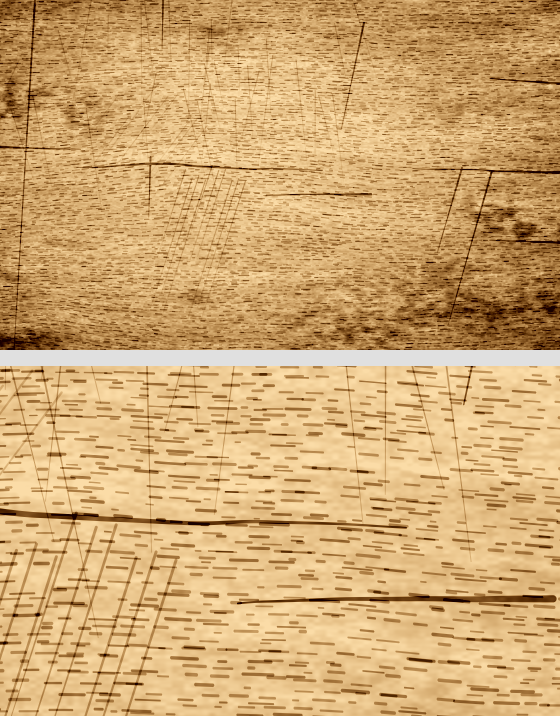
Top: the whole. Bottom: its middle third, enlarged.
Give the GLSL for this texture, as a Shadertoy shader.

```glsl
// Aged wooden board: a warm plank, pale in the middle and burnt at the edges.
// Stretched noise makes the fibres, jittered cells the pores, and tapered
// segments the cracks and knife scratches; one tone ramp colours the sum.

float hash(vec2 p) {
    vec3 q = fract(vec3(p.xyx) * 0.1031);
    q += dot(q, q.yzx + 33.33);
    return fract((q.x + q.y) * q.z);
}

float noise(vec2 p) {
    vec2 i = floor(p), f = fract(p);
    f = f * f * (3.0 - 2.0 * f);
    return mix(mix(hash(i), hash(i + vec2(1, 0)), f.x),
               mix(hash(i + vec2(0, 1)), hash(i + vec2(1, 1)), f.x), f.y);
}

float fbm(vec2 p) {
    float sum = 0.0, gain = 0.53;
    for (int i = 0; i < 4; i++) {
        sum += gain * noise(p);
        p = p * 2.03 + 17.3;
        gain *= 0.5;
    }
    return sum;
}

// Coverage of a stroke of half width w; strokes below a pixel fade instead.
float stroke(float d, float w) {
    float px = 1.0 / iResolution.y;
    float wide = max(w, 0.5 * px);
    return clamp((wide - d) / px + 0.5, 0.0, 1.0) * w / wide;
}

// Segment that thins from a to b.
float scratch(vec2 p, vec2 a, vec2 b, float w) {
    vec2 ab = b - a;
    float h = clamp(dot(p - a, ab) / dot(ab, ab), 0.0, 1.0);
    return stroke(length(p - a - ab * h), w * mix(1.0, 0.25, h));
}

// Short dark dashes along the grain, one at most per cell.
float pores(vec2 p, vec2 cell, float seed) {
    vec2 q = p / cell;
    q.x += 9.0 * hash(vec2(floor(q.y), seed));
    vec2 id = floor(q) + seed;
    float r = hash(id), s = hash(id + 41.7);
    vec2 d = abs((fract(q) - vec2(0.5, mix(0.3, 0.7, r))) * cell);
    d.x = max(d.x - cell.x * mix(0.08, 0.4, s), 0.0);
    return stroke(length(d), mix(0.0007, 0.0016, r)) * step(0.35, hash(id + 83.1));
}

vec3 woodRamp(float t) {
    return vec3(0.35 + t * (0.70 - 0.12 * t),
                0.18 + 0.61 * t,
                0.02 + t * (0.40 + 0.15 * t));
}

// Main cracks and cuts, each from its thick end to its thin end.
const vec4 cracks[7] = vec4[7](
    vec4(0.00, 0.583, 0.23, 0.575), vec4(0.43, 0.532, 0.92, 0.512),
    vec4(1.60, 0.508, 1.18, 0.521), vec4(1.06, 0.447, 0.76, 0.441),
    vec4(1.60, 0.762, 1.40, 0.778), vec4(1.60, 0.308, 1.40, 0.316),
    vec4(0.43, 0.532, 0.22, 0.523));
const vec4 cuts[6] = vec4[6](
    vec4(1.040, 0.935, 0.975, 0.63), vec4(0.430, 0.55, 0.425, 0.38),
    vec4(0.100, 1.000, 0.040, 0.00), vec4(0.466, 1.00, 0.463, 0.86),
    vec4(1.405, 0.510, 1.280, 0.07), vec4(1.320, 0.52, 1.250, 0.28));
// Stains: centre and radii.
const vec4 stains[5] = vec4[5](
    vec4(0.24, 0.67, 0.07, 0.07), vec4(0.64, 0.90, 0.08, 0.05),
    vec4(1.47, 0.37, 0.13, 0.05), vec4(0.56, 0.15, 0.04, 0.05),
    vec4(0.02, 0.70, 0.09, 0.10));

void mainImage(out vec4 fragColor, in vec2 fragCoord) {
    vec2 p = fragCoord / iResolution.y;
    p.x += 0.5 * (1.6 - iResolution.x / iResolution.y);

    // Pale centre, dark rim
    vec2 q = (p - vec2(0.72, 0.53)) / vec2(0.95, 0.58);
    float rim = dot(q, q);
    float tone = 1.06 - 0.48 * rim;
    float worn = clamp(rim, 0.1, 1.1);

    // Grain bends gently along the board
    vec2 g = p;
    g.y += 0.05 * noise(p * vec2(1.7, 2.0)) + 0.008 * noise(p * vec2(7.0, 9.0));

    // Broad bands, fibres and fine tooth
    tone += (fbm(g * vec2(1.8, 9.0)) - 0.5) * (0.22 + 0.25 * worn);
    tone += (fbm(g * vec2(5.0, 48.0) + 31.0) - 0.5) * (0.14 + 0.36 * worn);
    tone += (noise(g * vec2(42.0, 190.0)) - 0.5) * (0.12 + 0.20 * worn);
    tone += (noise(p * vec2(170.0, 290.0)) - 0.5) * (0.12 + 0.17 * worn);

    // Rough dirty patches
    float dirt = smoothstep(0.48, 0.72, fbm(p * vec2(3.0, 7.0) + 5.0)) * worn;
    for (int i = 0; i < 5; i++) {
        vec2 e = (p - stains[i].xy) / stains[i].zw;
        dirt += 0.8 * exp(-1.5 * dot(e, e));
    }
    tone -= 0.65 * dirt * smoothstep(0.25, 0.8, fbm(p * vec2(35.0, 70.0)));

    // Pores
    tone -= 0.60 * pores(g, vec2(0.036, 0.0115), 3.0);
    tone -= 0.45 * pores(g, vec2(0.027, 0.0083), 57.0);

    // Scattered fine scratches, mostly at the upper left
    float fine = 0.0;
    for (int i = 0; i < 34; i++) {
        vec2 k = vec2(i, 7.0);
        vec2 a = vec2(1.05 * hash(k), 0.68 + 0.36 * hash(k + 11.0));
        float lean = 0.13 * (hash(k + 23.0) - 0.5);
        fine += scratch(p, a, a - vec2(lean, 0.10 + 0.22 * hash(k + 37.0)), 0.0010);
    }
    // Parallel bundle below the middle, and slanted strokes at the left
    for (int i = 0; i < 10; i++) {
        float r = hash(vec2(i, 91.0));
        vec2 a = vec2(0.53 + 0.019 * float(i), 0.53 - 0.06 * r);
        fine += scratch(p, a, a - vec2(0.32, 1.0) * (0.18 + 0.28 * r), 0.0014);
        vec2 b = vec2(0.34 + 0.028 * float(i), 0.77 - 0.16 * r);
        fine += 0.6 * scratch(p, b, b - vec2(0.6, 0.8) * (0.12 + 0.2 * r), 0.0011);
    }
    tone -= 0.42 * min(fine, 1.3);

    // Deep cracks and cuts with ragged depth
    float deep = 0.0;
    vec2 bent = p + vec2(0.0, 0.007 * (noise(vec2(p.x * 14.0, 2.0)) - 0.5));
    for (int i = 0; i < 7; i++)
        deep = max(deep, scratch(bent, cracks[i].xy, cracks[i].zw, 0.0034));
    for (int i = 0; i < 6; i++)
        deep = max(deep, 0.8 * scratch(p, cuts[i].xy, cuts[i].zw, 0.0028));
    tone -= 1.15 * deep * (0.6 + 0.4 * noise(p * 45.0));

    fragColor = vec4(clamp(woodRamp(clamp(tone, -0.35, 1.12)), 0.0, 1.0), 1.0);
}
```
